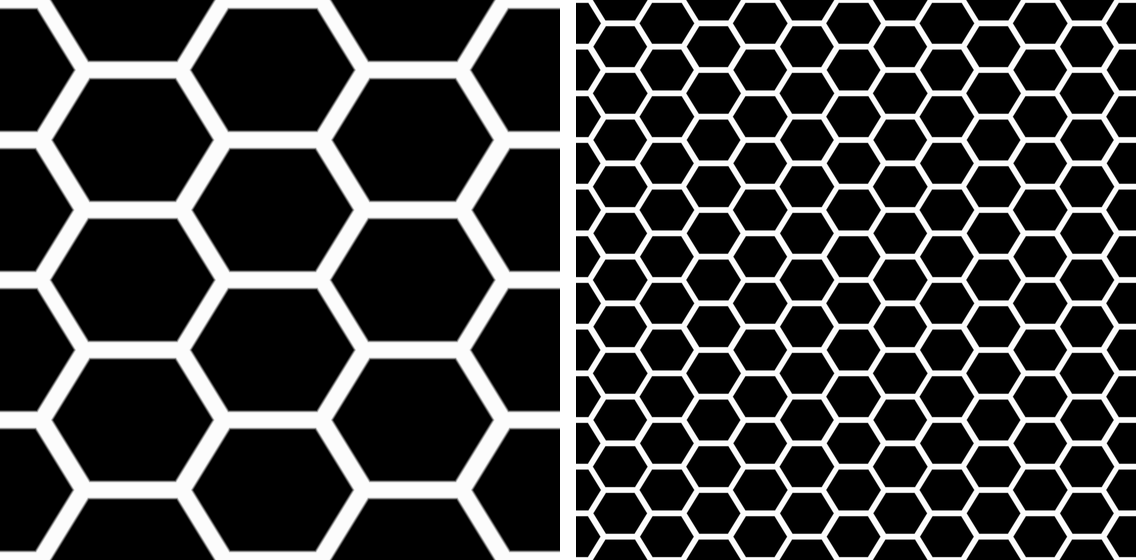
Left, the tile; right, the same tile 3 across and 3 down.
This pattern is drawn by a three.js fragment shader. Its source:

```glsl
// White honeycomb lines around black flat-topped hexagons, 2 x 4 repeats.
// Two interleaved lattices of hexagon distances are merged with min();
// alternate rows differ slightly in width, and everything wraps.

#define REPEATS vec2(2.0, 4.0)
#define SHIFT vec2(0.013, 0.0)
#define LINE_WIDTH 0.031
#define SLANT 0.615
#define ROW_VARIATION 0.0011
#define SOFTNESS 0.0032
#define CELL_COLOR vec3(0.0)
#define LINE_COLOR vec3(0.99)

varying vec2 vUv;

// Signed distance to a flat-topped hexagon inset by half a line.
float hexagon(vec2 p, vec2 pitch, float grow) {
  vec2 normal = normalize(vec2(1.0, SLANT));
  float slantReach = 0.25 * dot(pitch, normal) + grow;
  p = abs(p);
  return max(p.y - 0.5 * pitch.y, dot(p, normal) - slantReach) + 0.5 * LINE_WIDTH;
}

// Distance to the nearest cell of both staggered lattices.
float honeycomb(vec2 p) {
  vec2 pitch = 1.0 / REPEATS;
  float nearest = 1.0;
  for (int i = 0; i < 2; i++) {
    float stagger = float(i);
    vec2 q = p - 0.5 * pitch * vec2(stagger, 1.0 - stagger);
    vec2 id = floor(q / pitch + 0.5);
    float parity = mod(id.y + 1.0 - stagger, 2.0);
    float grow = ROW_VARIATION * (1.0 - 2.0 * parity);
    nearest = min(nearest, hexagon(q - id * pitch, pitch, grow));
  }
  return nearest;
}

void main() {
  float line = smoothstep(-SOFTNESS, SOFTNESS, honeycomb(vUv + SHIFT));
  gl_FragColor = vec4(mix(CELL_COLOR, LINE_COLOR, line), 1.0);
}
```
